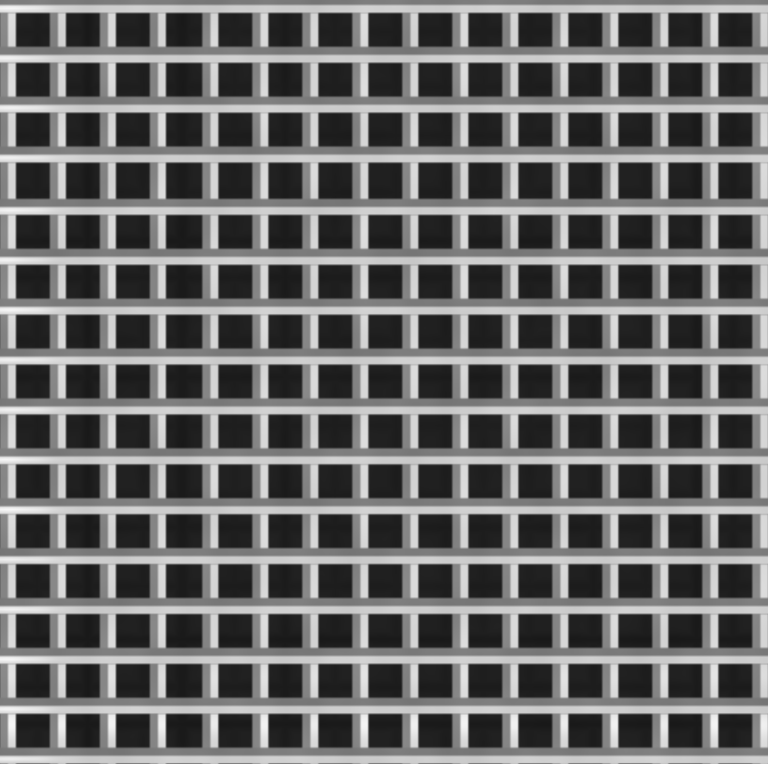
Reproduce this pattern procedurally as a Shadertoy shader.

```glsl
// Metal lattice of square dark openings, bevelled by light and grey bars.
#define PITCH vec2(0.0651, 0.0653)   // cell size
#define ORIGIN vec2(0.0104, 0.0065)  // first light edges, from the top left
#define WIDE_AT 0.235                // place inside the wider fourth cell
#define WIDE_BY 0.0032               // extra width of that cell
#define BAR 0.163                    // light or grey bar, share of a cell
#define SOFT 0.032                   // edge softness, share of a cell
#define LIGHT 0.82
#define GREY 0.49
#define HOLE 0.128
#define WEAR 0.025                   // strength of the uneven tone

float hash(float n) { return fract(sin(n * 12.9898) * 43758.5453); }

// Repeating band from a to b within a unit cell.
float band(float t, float a, float b, float soft) {
    float d = abs(fract(t - 0.5 * (a + b) + 0.5) - 0.5) - 0.5 * (b - a);
    return 1.0 - smoothstep(-soft, soft, d);
}

// Faint dark streak whose place and depth vary by cell.
float streak(float t, float id) {
    float centre = mix(0.35, 0.8, hash(id + 3.0));
    float d = (t - centre) / 0.12;
    return exp(-d * d) * (0.4 + 0.6 * hash(id + 17.0));
}

// Layered sines for slight tone drift along the bars.
float drift(vec2 p) {
    return 0.5 * sin(p.x * 41.0 + 2.0 * sin(p.y * 23.0))
         + 0.3 * sin(p.y * 67.0 + p.x * 13.0)
         + 0.2 * sin(p.x * 149.0);
}

void mainImage(out vec4 fragColor, in vec2 fragCoord) {
    vec2 p = fragCoord / iResolution.xy;
    p.y = 1.0 - p.y;

    // Cell coordinates, with one column and one row stretched
    vec2 q = p - clamp(p - WIDE_AT, 0.0, WIDE_BY);
    vec2 cell = (q - ORIGIN) / PITCH;
    vec2 id = floor(cell), f = fract(cell);
    vec2 soft = max(vec2(SOFT), 0.7 / (iResolution.xy * PITCH));
    float tone = WEAR * drift(p);

    // Dark opening with crossed streaks
    float hole = HOLE + 0.2 * tone;
    hole -= 0.028 * max(streak(f.x, id.x), streak(f.y, id.y + 40.0));

    // Upright bars, glinting towards the bottom
    float glint = smoothstep(0.82, 1.0, p.y) * exp(-pow((f.y - 0.35) / 0.25, 2.0));
    float upright = mix(GREY + 0.03 + tone, LIGHT + 0.025 + tone + 0.12 * glint,
                        band(cell.x, 0.0, BAR, soft.x));
    upright = mix(upright, hole, band(cell.x, BAR, 1.0 - BAR, soft.x));

    // Level bars, with a shine fading from the left edge
    float shine = 0.16 * (1.0 - smoothstep(0.01, 0.11, p.x));
    shine *= band(cell.y, 0.02, 0.11, 0.08);
    float level = mix(GREY - 0.01 + tone, LIGHT - 0.015 + tone + shine,
                      band(cell.y, 0.0, BAR, soft.y));

    float shade = mix(level, upright, band(cell.y, BAR, 1.0 - BAR, soft.y));
    fragColor = vec4(vec3(clamp(shade, 0.0, 1.0)), 1.0);
}
```
